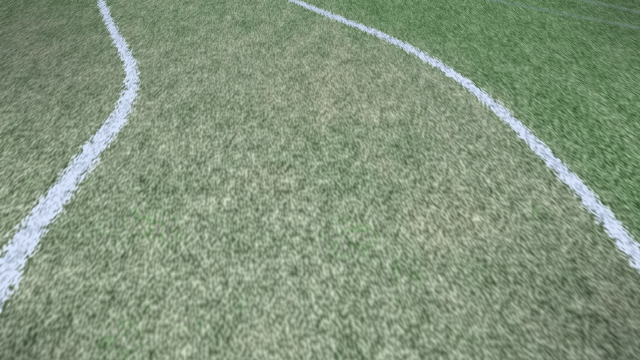
This texture is drawn by a Shadertoy shader. Its source:

```glsl
// A worn lawn seen at a slant, crossed by two curved bands of white chalk.
// Grass is sheared gradient noise on a receding ground plane; each band is a
// Catmull-Rom curve whose edge and body are broken up by the same blades.

const vec3 GRASS_MID   = vec3(0.520, 0.580, 0.487);
const vec3 GRASS_LUSH  = vec3(0.390, 0.520, 0.365);
const vec3 GRASS_DRY   = vec3(0.590, 0.605, 0.515);
const vec3 WEED_GREEN  = vec3(0.410, 0.560, 0.370);
const vec3 CHALK_LIGHT = vec3(0.845, 0.895, 0.985);
const vec3 CHALK_SHADE = vec3(0.590, 0.655, 0.735);
const float HORIZON_SCALE  = 0.36;  // size of the far grass relative to the near
const float BLADE_FREQ     = 46.0;
const float BLADE_CONTRAST = 0.37;
const float CENTER_X       = 0.889;

// Left band: x at equal steps of depth. Right band: depth at equal steps of x.
const float LEFT_STEP = 0.1;
const float LEFT_X[10] = float[10](0.280, 0.324, 0.366, 0.343, 0.271,
                                   0.194, 0.116, 0.048, -0.008, -0.06);
const float RIGHT_START = 0.66;
const float RIGHT_STEP = 0.14;
const float RIGHT_DEPTH[10] = float[10](-0.055, -0.005, 0.051, 0.107, 0.181,
                                        0.282, 0.412, 0.558, 0.722, 0.90);

// Clumps and tonal areas as x, depth, radius
const vec3 WEEDS[6] = vec3[6](vec3(0.99, 0.65, 0.08), vec3(0.53, 0.89, 0.03),
    vec3(0.41, 0.62, 0.08), vec3(1.13, 0.75, 0.05), vec3(0.34, 0.94, 0.07),
    vec3(1.49, 0.59, 0.03));
const vec3 BARE[5] = vec3[5](vec3(0.77, 0.50, 0.06), vec3(0.90, 0.26, 0.16),
    vec3(1.24, 0.61, 0.12), vec3(0.69, 0.95, 0.04), vec3(1.58, 0.32, 0.07));
const vec3 SHADE[4] = vec3[4](vec3(0.0, 0.08, 0.32), vec3(1.78, 0.0, 0.20),
    vec3(1.80, 0.95, 0.36), vec3(0.0, 1.05, 0.22));
const vec3 SUNLIT = vec3(0.80, 0.72, 0.62);

vec2 gradient(vec2 cell) {
    uvec2 k = uvec2(ivec2(cell));
    uint h = k.x * 1597334677u ^ k.y * 3812015801u;
    h = (h ^ (h >> 15)) * 2246822519u;
    h ^= h >> 13;
    float angle = float(h & 65535u) * 6.28318 / 65536.0;
    return vec2(cos(angle), sin(angle));
}

float noise(vec2 p) {
    vec2 i = floor(p), f = p - i;
    vec2 u = f * f * f * (f * (f * 6.0 - 15.0) + 10.0);
    vec2 e = vec2(1.0, 0.0);
    float low  = mix(dot(gradient(i), f), dot(gradient(i + e), f - e), u.x);
    float high = mix(dot(gradient(i + e.yx), f - e.yx),
                     dot(gradient(i + e.xx), f - e.xx), u.x);
    return mix(low, high, u.y);
}

float fbm(vec2 p) {
    return noise(p) + 0.5 * noise(p * 2.03 + 17.0) + 0.25 * noise(p * 4.1 + 41.0);
}

// Short blades lean left or right, with tufts and fine grain over them
float blades(vec2 g) {
    float lean = smoothstep(-0.15, 0.15, noise(g * 16.0 + 5.0));
    vec2 q = g * BLADE_FREQ;
    float right = noise(vec2(q.x + 0.4 * q.y, q.y * 0.6));
    float left  = noise(vec2(q.x - 0.45 * q.y, q.y * 0.6) + 63.0);
    float fine  = noise(vec2(q.x + 0.2 * q.y, q.y * 0.7) * 2.1 + 29.0);
    float tuft  = noise(q * 0.45 + 91.0);
    return 0.55 * mix(left, right, lean) + 0.65 * fine + 0.3 * tuft;
}

float curve(float k[10], float t) {
    t = clamp(t, 0.0, 8.999);
    int i = int(t);
    float f = t - float(i);
    float a = k[max(i - 1, 0)], b = k[i], c = k[i + 1], d = k[min(i + 2, 9)];
    return b + 0.5 * f * (c - a + f * (2.0 * a - 5.0 * b + 4.0 * c - d
             + f * (3.0 * (b - c) + d - a)));
}

float blob(vec2 p, vec3 c) {
    vec2 d = (p - c.xy) / c.z * vec2(1.0, 1.3);
    return exp(-dot(d, d));
}

void mainImage(out vec4 fragColor, in vec2 fragCoord) {
    vec2 p = fragCoord / iResolution.y;
    p.y = 1.0 - p.y;                       // depth: 0 far, 1 near
    float px = 1.0 / iResolution.y;
    float size = mix(HORIZON_SCALE, 1.0, p.y);
    vec2 ground = vec2((p.x - CENTER_X) / size, -log(size) / (1.0 - HORIZON_SCALE));
    float blade = blades(ground);
    float patches = fbm(ground * 6.0 + 11.0);

    // Signed distances to the bands
    float s = p.y / LEFT_STEP, t = (p.x - RIGHT_START) / RIGHT_STEP;
    float leftSlope = (curve(LEFT_X, s + 0.1) - curve(LEFT_X, s - 0.1)) / (0.2 * LEFT_STEP);
    float rightSlope = (curve(RIGHT_DEPTH, t + 0.1) - curve(RIGHT_DEPTH, t - 0.1)) / (0.2 * RIGHT_STEP);
    float leftDist = (p.x - curve(LEFT_X, s)) / sqrt(1.0 + leftSlope * leftSlope);
    float rightDist = (curve(RIGHT_DEPTH, t) - p.y) / sqrt(1.0 + rightSlope * rightSlope);

    // Lawn tone: lush beyond the right band, dry between the bands
    float lush = 0.9 * smoothstep(-0.06, 0.10, rightDist) * smoothstep(0.75, 1.1, p.x);
    lush += 0.35 * smoothstep(0.2, 0.0, p.y) + 0.25 * blob(p, vec3(0.95, 0.42, 0.16));
    float dry = 0.25 * smoothstep(0.0, 0.5, patches);
    for (int i = 0; i < 5; i++) dry += 0.45 * blob(p, BARE[i]);
    vec3 color = mix(GRASS_MID, GRASS_DRY, clamp(dry, 0.0, 1.0));
    color = mix(color, GRASS_LUSH, clamp(lush - 0.3 * patches, 0.0, 1.0));

    // Broad-leaved weeds, then blade shading and broad light
    float weed = 0.2 * smoothstep(0.15, 0.5, fbm(ground * 9.0 + 77.0));
    for (int i = 0; i < 6; i++) weed += 0.6 * blob(p, WEEDS[i]);
    float leaf = smoothstep(-0.1, 0.2, noise(ground * 30.0 + 3.0));
    color = mix(color, WEED_GREEN, clamp(weed * leaf, 0.0, 0.75));
    color += blade * BLADE_CONTRAST * mix(0.6, 1.0, smoothstep(0.0, 0.6, p.y));
    color += 0.04 * patches + 0.045 * blob(p, SUNLIT);
    float shade = 0.0;
    for (int i = 0; i < 4; i++) shade += 0.22 * blob(p, SHADE[i]);
    color *= 1.0 - shade;

    // Faint distant lines, then chalk bands with ragged edges
    vec2 far = abs(p.y - vec2(0.189, 0.215) * (p.x - vec2(1.366, 1.62)));
    float faint = 1.0 - smoothstep(0.001, 0.005 + px, min(far.x, far.y));
    color = mix(color, CHALK_SHADE, 0.25 * faint);
    vec2 halfWidth = vec2(0.010 + 0.036 * p.y, 0.0055 + 0.025 * p.y);
    vec2 inside = halfWidth * (1.0 + 0.9 * blade) - abs(vec2(leftDist, rightDist));
    vec2 soft = halfWidth * 0.35 + px;
    vec2 cover = smoothstep(-soft, soft, inside);
    float shine = clamp(0.8 + 1.1 * blade, 0.0, 1.0) * mix(0.7, 1.0, smoothstep(0.0, 0.2, p.y));
    color = mix(color, mix(CHALK_SHADE, CHALK_LIGHT, shine), 0.97 * max(cover.x, cover.y));
    fragColor = vec4(clamp(color, 0.0, 1.0), 1.0);
}
```
